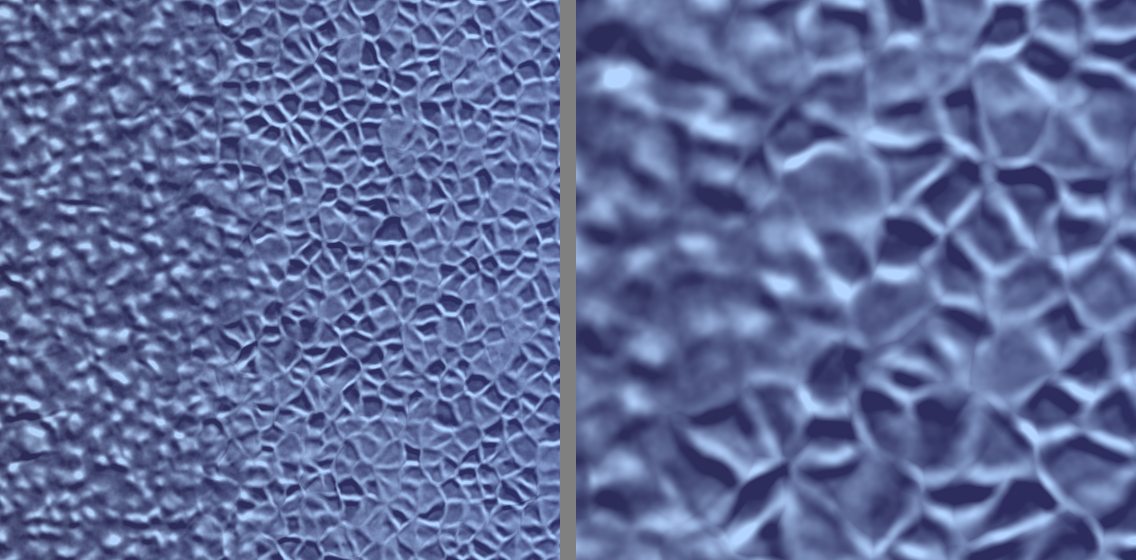
Left: the whole. Right: its middle third, enlarged.
Give the GLSL for this texture, as a Shadertoy shader.

```glsl
// Blue grained leather: rounded pebbles on the left give way to a net of
// ridges around small pits on the right. Both are height fields made from
// scattered cells, bent by gradient noise and lit from above.

const float PEBBLE_SCALE = 33.0;   // pebbles across the canvas
const float PIT_SCALE = 28.0;      // pits across the canvas
const float WARP_SCALE = 15.0;
const float WARP_AMOUNT = 0.017;
const float RIDGE_WIDTH = 0.52;    // in cells
const float HEIGHT_GAIN = 1.75;
const float SLOPE_GAIN = 2.5;
const float GRAIN_GAIN = 0.5;
const vec2 LIGHT_STEP = vec2(0.002, 0.008);
const vec3 SHADOW = vec3(0.235, 0.255, 0.435);
const vec3 MIDTONE = vec3(0.36, 0.41, 0.585);
const vec3 LIGHT = vec3(0.57, 0.67, 0.84);
const vec3 LEFT_TINT = vec3(0.0, -0.008, -0.025);
const vec3 RIGHT_TINT = vec3(0.0, 0.006, 0.03);

vec3 hash3(vec2 cell) {
    vec3 q = fract(cell.xyx * vec3(0.1031, 0.1030, 0.0973));
    q += dot(q, q.yxz + 33.33);
    return fract((q.xxy + q.yzz) * q.zyx);
}

float gradientNoise(vec2 p) {
    vec2 cell = floor(p), f = fract(p);
    vec2 u = f * f * f * (f * (f * 6.0 - 15.0) + 10.0);
    vec4 corner;
    for (int i = 0; i < 4; i++) {
        vec2 o = vec2(i & 1, i >> 1);
        corner[i] = dot(hash3(cell + o + 71.0).xy * 2.0 - 1.0, f - o);
    }
    vec2 side = mix(corner.xz, corner.yw, u.x);
    return mix(side.x, side.y, u.y);
}

// Sum of soft bumps of random height
float pebbles(vec2 p) {
    vec2 cell = floor(p);
    float height = 0.0;
    for (int y = -1; y <= 1; y++)
    for (int x = -1; x <= 1; x++) {
        vec2 id = cell + vec2(x, y);
        vec3 r = hash3(id + 19.0);
        vec2 d = id + 0.1 + 0.8 * r.xy - p;
        height += (0.55 + 0.9 * r.z) * exp(-6.5 * dot(d, d));
    }
    return height;
}

// Hollow cells of random depth, raised along their borders
float pits(vec2 p) {
    vec2 cell = floor(p);
    float nearest = 9.0, second = 9.0, depth = 0.0;
    for (int y = -1; y <= 1; y++)
    for (int x = -1; x <= 1; x++) {
        vec2 id = cell + vec2(x, y);
        vec3 r = hash3(id + 143.0);
        float d = length(id + 0.05 + 0.9 * r.xy - p);
        if (d < nearest) {
            second = nearest;
            nearest = d;
            depth = 0.35 + 0.95 * r.z;
        } else {
            second = min(second, d);
        }
    }
    return 1.0 - depth * smoothstep(0.0, RIDGE_WIDTH, second - nearest);
}

// Relief around zero; pitShare runs from pebbles (0) to pits (1)
float relief(vec2 p, float pitShare) {
    vec2 bend = vec2(gradientNoise(p * WARP_SCALE),
                     gradientNoise(p * WARP_SCALE + 37.0));
    bend += 0.35 * vec2(gradientNoise(p * 48.0 + 11.0),
                        gradientNoise(p * 48.0 + 83.0));
    vec2 q = p + WARP_AMOUNT * bend;
    float share = 1.0 - pitShare;
    float height = share * (pebbles(q * PEBBLE_SCALE) - 0.48)
                 + pitShare * (pits(q * PIT_SCALE) - 0.52);
    height /= length(vec2(share, pitShare));

    // Sparse creases between groups of grains
    float line = abs(gradientNoise(q * vec2(5.0, 8.0) + 5.0));
    float sparse = smoothstep(0.05, 0.3, gradientNoise(p * 7.0 + 51.0));
    height -= 0.4 * sparse * (1.0 - smoothstep(0.0, 0.06, line));
    return height + 0.28 * gradientNoise(q * 62.0 + 29.0);
}

void mainImage(out vec4 fragColor, in vec2 fragCoord) {
    vec2 p = fragCoord / iResolution.y;
    float across = fragCoord.x / iResolution.x;
    float drift = gradientNoise(p * 3.0 + 7.0);
    float pitShare = smoothstep(0.1, 0.75, across + 0.3 * drift);

    // Lighting: height plus slope towards the light
    float height = relief(p, pitShare);
    float slope = height - relief(p + LIGHT_STEP, pitShare);
    float tone = HEIGHT_GAIN * height + SLOPE_GAIN * slope;
    tone *= mix(1.12, 0.9, across);
    tone += 0.45 * gradientNoise(p * 5.0 + 91.0) + 0.25 * (across - 0.5);

    // Fine surface grain
    float grain = gradientNoise(p * 95.0) + 0.7 * gradientNoise(p * 180.0 + 13.0);
    tone = clamp(tone + GRAIN_GAIN * grain, -2.1, 3.2);

    // Colour ramp through shadow, midtone and light
    vec3 colour = MIDTONE + (MIDTONE - SHADOW) * min(tone, 0.0) / 1.4
                          + (LIGHT - MIDTONE) * max(tone, 0.0) / 1.96;
    colour += mix(LEFT_TINT, RIGHT_TINT, across);
    fragColor = vec4(clamp(colour, 0.0, 1.0), 1.0);
}
```
